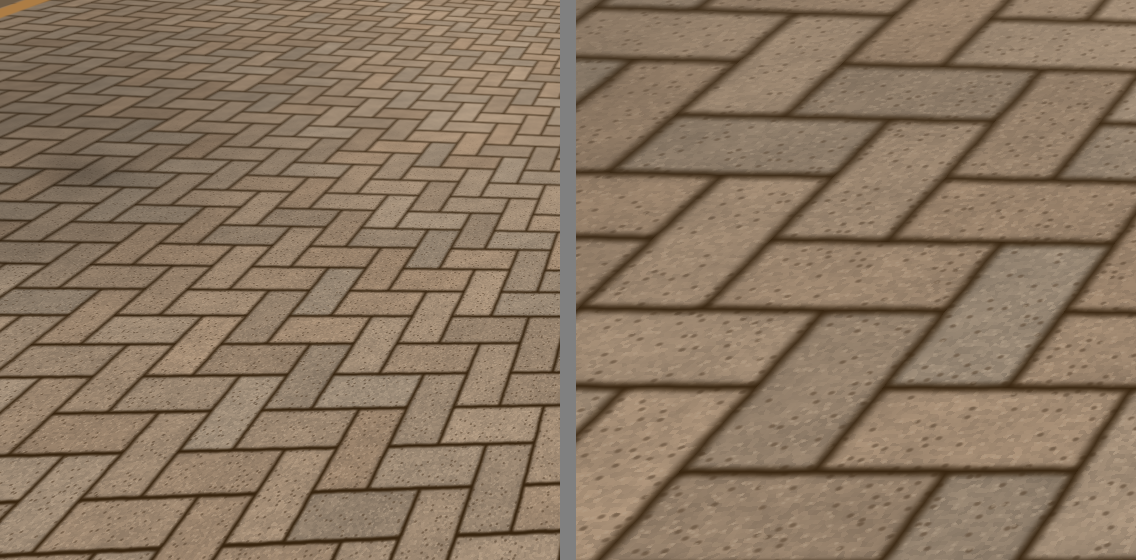
Left: the whole. Right: its middle third, enlarged.
This texture is drawn by a Shadertoy shader. Its source:

```glsl
// Herringbone brick paving seen in perspective, with pitted, weathered faces.

float hash(vec2 p) {
    return fract(sin(dot(p, vec2(127.1, 311.7))) * 43758.5453);
}

// Cellular noise: x = distance to the nearest seed, y = random id of that seed.
vec2 cellular(vec2 p) {
    vec2 cell = floor(p), nearest = vec2(9.0, 0.0);
    for (int j = -1; j <= 1; j++)
    for (int i = -1; i <= 1; i++) {
        vec2 c = cell + vec2(i, j);
        float d = distance(p, c + 0.15 + 0.7 * vec2(hash(c), hash(c + 51.3)));
        if (d < nearest.x) nearest = vec2(d, hash(c + 17.9));
    }
    return nearest;
}

// Broad soft variation from layered sines, roughly -1 to 1.
float mottle(vec2 p) {
    float sum = 0.0, amp = 0.5;
    for (int i = 0; i < 4; i++) {
        sum += amp * sin(p.x + 1.7 * sin(p.y)) * cos(p.y - 0.6 * p.x);
        p = mat2(1.4, 1.1, -1.1, 1.4) * p + 2.3;
        amp *= 0.55;
    }
    return sum;
}

// Screen position (y down) to ground position, in brick widths.
vec2 groundPlane(vec2 p) {
    mat2 axes = mat2(vec2(0.1132, 0.0073) - 0.0124 * p,
                     vec2(0.0945, -0.0247) - 0.076 * p);
    return inverse(axes) * (p - vec2(0.505, 0.970));
}

float spot(vec2 p, vec2 center, vec2 size) {
    vec2 d = (p - center) / size;
    return exp(-dot(d, d));
}

void mainImage(out vec4 fragColor, in vec2 fragCoord) {
    vec2 p = fragCoord / iResolution.xy;
    p.y = 1.0 - p.y;
    vec2 ground = groundPlane(p);
    vec2 spread = fwidth(ground) * iResolution.y; // brick widths per canvas
    vec2 blur = 0.0025 * spread + 0.008;
    float detail = 1.0 - smoothstep(18.0, 60.0, max(spread.x, spread.y));

    // Wavering edges, then the herringbone: each brick covers two cells
    vec2 q = ground + 0.013 * vec2(mottle(ground * 4.1), mottle(ground.yx * 4.7));
    vec2 cell = floor(q);
    float phase = mod(cell.x - cell.y, 4.0);
    bool across = phase < 1.5;
    vec2 corner = cell;
    if (across) corner.x -= phase;
    else corner.y -= 3.0 - phase;
    if (!across && phase > 2.5) corner.y = cell.y;
    if (!across && phase < 2.5) corner.y = cell.y - 1.0;
    vec2 size = across ? vec2(2.0, 1.0) : vec2(1.0, 2.0);
    vec2 edge = 0.5 * size - abs(q - corner - 0.5 * size);

    // Joint coverage and the worn shade beside it
    vec2 inside = smoothstep(vec2(0.036, 0.042) - blur, vec2(0.036, 0.042) + blur, edge);
    float face = inside.x * inside.y;
    float rim = smoothstep(0.02, 0.17, min(edge.x, edge.y));

    // Brick tint varies in brightness and warmth
    float id = hash(corner), warmth = hash(corner + 8.4) - 0.5;
    vec3 brick = vec3(0.61, 0.53, 0.445) * (0.95 + 0.12 * id);
    brick += warmth * vec3(0.025, -0.005, -0.025);
    brick *= 1.0 + 0.06 * mottle(ground * 2.6 + id * 20.0);
    brick *= mix(0.91, 1.0, rim);

    // Fine grain, dark pits and pale stone chips
    vec2 grain = cellular(ground * 21.0);
    vec2 pit = cellular(ground * 9.0 + 4.0);
    brick *= 1.0 + detail * 0.13 * (grain.y - 0.5);
    float pitMask = step(0.72, pit.y) * (1.0 - smoothstep(0.08, 0.34, pit.x));
    float chipMask = step(0.87, grain.y) * (1.0 - smoothstep(0.1, 0.45, grain.x));
    brick = mix(brick, vec3(0.36, 0.28, 0.20), 0.6 * detail * pitMask);
    brick = mix(brick, vec3(0.72, 0.65, 0.56), 0.4 * detail * chipMask);

    vec3 joint = mix(vec3(0.34, 0.26, 0.17), vec3(0.22, 0.145, 0.06),
                     smoothstep(0.0, 0.55, p.y));
    vec3 color = mix(joint, brick, face);

    // Uneven light: dull upper left, stained patch, bright upper right
    color *= 1.0 - 0.22 * spot(p, vec2(0.08, 0.20), vec2(0.42, 0.28));
    color *= 1.0 - 0.17 * spot(p, vec2(0.15, 0.31), vec2(0.08, 0.035));
    color *= 1.0 - 0.10 * spot(p, vec2(0.0, 0.40), vec2(0.12, 0.08));
    color *= 1.0 + 0.09 * spot(p, vec2(0.86, 0.04), vec2(0.22, 0.18));
    color *= 1.0 + 0.03 * mottle(p * 11.0);

    // Ochre kerb stripe in the far corner
    float kerb = p.y + 0.36 * p.x - 0.024;
    color = mix(color, vec3(0.43, 0.36, 0.28), 1.0 - smoothstep(-0.012, -0.007, kerb));
    color = mix(color, vec3(0.68, 0.49, 0.27), 1.0 - smoothstep(0.006, 0.011, abs(kerb)));

    fragColor = vec4(color, 1.0);
}
```
